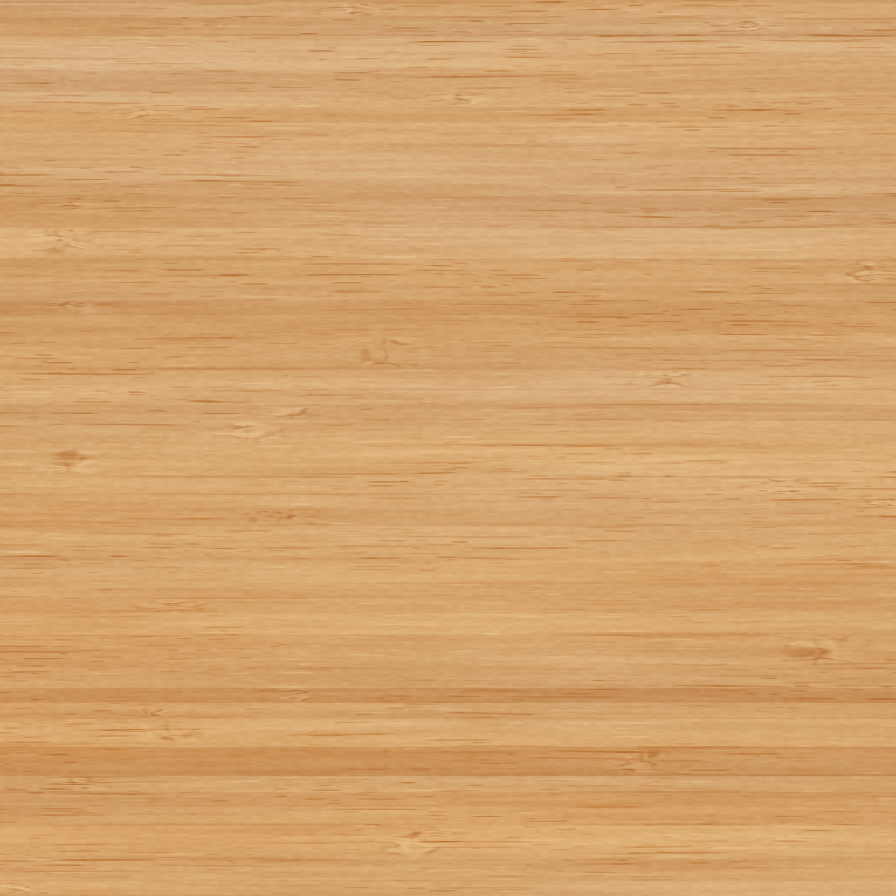
Write a WebGL 2 fragment shader that draws this texture.

```glsl
#version 300 es
precision highp float;
// Laminated bamboo board: thin horizontal strips of varying tone, overlaid with
// stretched fibre noise, cellular dashes for the pores, and curly growth nodes.
// A single tone value is accumulated, then turned into colour with a warm shift.

uniform vec2 u_resolution;
out vec4 fragColor;

const vec3 BASE_COLOR = vec3(0.833, 0.646, 0.437);
const vec3 TONE_STEP = vec3(0.046, 0.074, 0.082);   // colour change per unit of tone
const vec3 WARM_STEP = vec3(0.012, -0.008, -0.038); // shift towards orange
const float STRIP_COUNT = 42.0;
const float STRIP_CONTRAST = 0.75;
const float DARK_STRIP_SHARE = 0.12;
const float SEAM_DEPTH = 0.8;
const float FIBRE_CONTRAST = 1.0;
const float PORE_DEPTH = 1.35;
const float NODE_SHARE = 0.55;
const float NODE_LENGTH = 0.036;
const float NODE_DEPTH = 1.5;

float hash(vec2 p) {
    vec3 q = fract(p.xyx * vec3(0.1031, 0.1030, 0.0973));
    q += dot(q, q.yzx + 33.33);
    return fract((q.x + q.y) * q.z);
}

float noise(vec2 p) {
    vec2 i = floor(p), f = fract(p);
    f = f * f * (3.0 - 2.0 * f);
    return mix(mix(hash(i), hash(i + vec2(1, 0)), f.x),
               mix(hash(i + vec2(0, 1)), hash(i + vec2(1, 1)), f.x), f.y);
}

// One tapered dash per cell, present with the given probability.
float dashes(vec2 uv, vec2 cells, float density, float seed) {
    vec2 p = uv * cells;
    p.x += 7.0 * hash(vec2(floor(p.y), seed));
    vec2 id = floor(p) + seed;
    vec2 f = fract(p) - 0.5;
    float halfLength = mix(0.12, 0.48, hash(id + 3.7));
    f.x -= (hash(id + 9.1) - 0.5) * (1.0 - 2.0 * halfLength);
    f.y -= (hash(id + 5.3) - 0.5) * 0.4;
    float taper = 1.0 - smoothstep(0.4, 1.0, abs(f.x) / halfLength);
    float blur = 0.6 * cells.y / u_resolution.y;
    float line = 1.0 - smoothstep(0.07, 0.11 + blur, abs(f.y));
    return step(hash(id), density) * line * taper * mix(0.35, 1.0, hash(id + 1.9));
}

// Tone of one strip, drifting slowly along its length.
float stripTone(float strip, float x) {
    float tone = hash(vec2(strip, 4.0)) - 0.5;
    float drift = noise(vec2(x * 2.2 + 19.0 * hash(vec2(strip, 8.0)), strip * 5.0 + 0.5));
    float dark = step(hash(vec2(strip, 12.0)), DARK_STRIP_SHARE);
    return STRIP_CONTRAST * (tone + 0.6 * (drift - 0.5)) - 1.4 * dark * drift;
}

// Growth node: thin bent fibres, drawn as noise contours, around a broken ridge.
float nodeTone(vec2 p, float seed) {
    float reach = exp(-pow(p.x / NODE_LENGTH, 2.0));
    float bend = 4.0 * p.x * p.x * (hash(vec2(seed, 21.0)) - 0.5)
               + 0.0012 * sin(p.x * 95.0 + p.y * 160.0 + seed);
    float curl = noise(vec2(p.x * 38.0 + seed, (p.y + bend) * 260.0 + 40.0));
    float dark = 1.0 - smoothstep(0.02, 0.16, abs(curl - 0.55));
    float pale = 1.0 - smoothstep(0.02, 0.18, abs(curl - 0.28));
    float broken = smoothstep(0.25, 0.7, noise(vec2(p.x * 90.0, p.y * 200.0 + seed) + 50.0));
    float ridgeX = p.x + 45.0 * p.y * p.y + 0.002 * sin(p.y * 500.0 + seed);
    float ridge = exp(-pow(ridgeX / 0.0025, 2.0)) * noise(vec2(seed, p.y * 220.0 + 30.0));
    return NODE_DEPTH * (reach * (0.5 * pale - broken * dark) - 0.6 * ridge);
}

void main() {
    vec2 uv = gl_FragCoord.xy / u_resolution;

    // Strips of uneven height with softened borders
    float level = uv.y * STRIP_COUNT + 0.35 * sin(uv.y * 57.0);
    float strip = floor(level), across = fract(level);
    float pixel = STRIP_COUNT / u_resolution.y;
    float tone = mix(stripTone(strip, uv.x), stripTone(strip + 1.0, uv.x),
                     smoothstep(1.0 - pixel, 1.0, across));
    float seamGap = min(across, 1.0 - across);
    float seamSide = floor(level + 0.5);
    float seam = (1.0 - smoothstep(0.02, 0.04 + pixel, seamGap))
               * smoothstep(0.45, 0.85, noise(vec2(uv.x * 4.0, seamSide * 3.0 + 0.5)));
    tone -= SEAM_DEPTH * seam;

    // Fibres follow a slight waviness
    vec2 grain = uv;
    grain.y += 0.0014 * sin(uv.x * 5.0 + uv.y * 13.0)
             + 0.0005 * sin(uv.x * 19.0 + uv.y * 41.0);
    float broad = noise(grain * vec2(2.5, 95.0) + 11.0) - 0.5;
    float fine = noise(grain * vec2(9.0, 290.0) + 57.0) - 0.5;
    float speck = noise(grain * vec2(130.0, 470.0) + 83.0) - 0.5;
    tone += FIBRE_CONTRAST * (0.65 * broad + 0.65 * fine + 0.55 * speck);

    // Pores: broken dark dashes gathered in patches, with a few pale ones
    float patches = mix(0.15, 1.4, smoothstep(0.15, 0.85, noise(uv * vec2(4.0, 26.0) + 31.0)));
    float pores = dashes(grain, vec2(5.0, 160.0), 0.27, 17.0)
                + dashes(grain, vec2(13.0, 210.0), 0.25, 43.0)
                + 0.7 * dashes(grain, vec2(30.0, 240.0), 0.16, 29.0);
    tone -= PORE_DEPTH * patches * pores;
    tone += 0.75 * dashes(grain, vec2(14.0, 200.0), 0.14, 71.0);

    // At most one node in each strip
    float nodeX = hash(vec2(strip, 33.0));
    vec2 nodePos = vec2(uv.x - nodeX, (across - 0.5) / STRIP_COUNT);
    float inside = smoothstep(0.0, 0.2, seamGap) * step(hash(vec2(strip, 37.0)), NODE_SHARE);
    tone += inside * nodeTone(nodePos, strip);

    // Gentle light falloff and warmer colour low on the board
    tone += 0.14 - 0.5 * dot(uv - vec2(0.6, 0.55), uv - vec2(0.6, 0.55));
    float warmth = 0.9 * (0.42 - uv.y) + 1.0 * (noise(uv * vec2(1.5, 30.0) + 5.0) - 0.45)
                 + 0.35 * pores;
    tone = clamp(tone, -2.5, 1.15);
    fragColor = vec4(BASE_COLOR + TONE_STEP * tone + WARM_STEP * warmth, 1.0);
}
```
